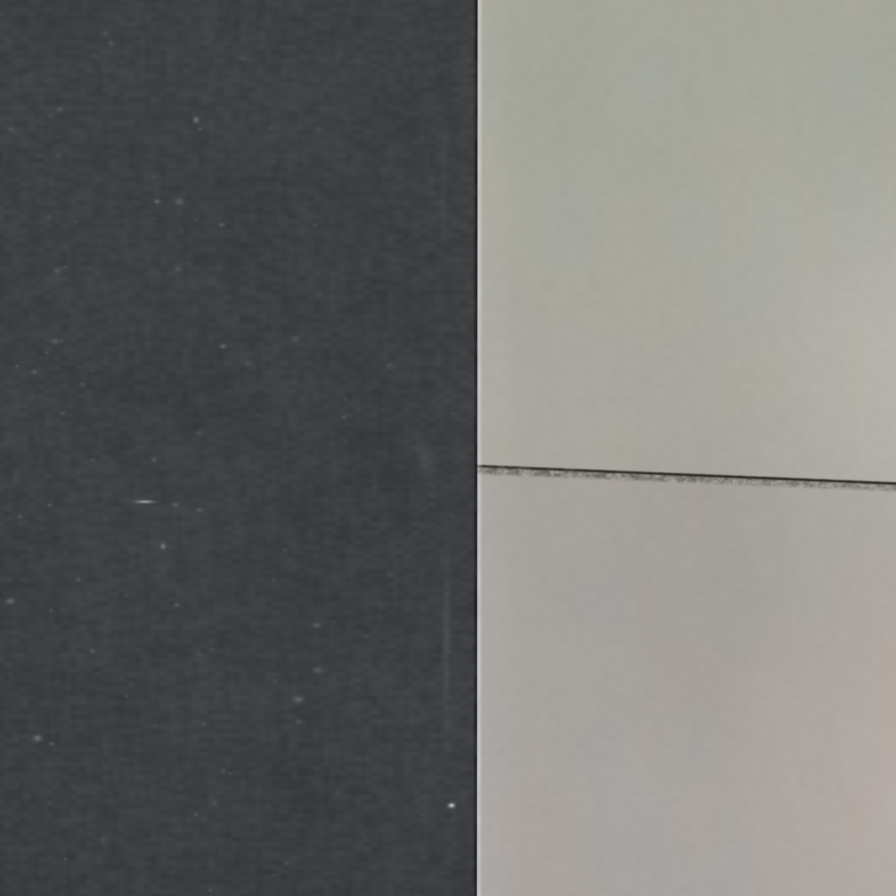
Give the GLSL for this texture, as a Shadertoy shader.

```glsl
// Dark slate panel beside two pale tiles parted by a thin, slightly sloping seam.

float hash(vec2 p) {
    return fract(sin(dot(p, vec2(127.1, 311.7))) * 43758.5453);
}

float noise(vec2 p) {
    vec2 i = floor(p), f = fract(p);
    f = f * f * (3.0 - 2.0 * f);
    return mix(mix(hash(i), hash(i + vec2(1, 0)), f.x),
               mix(hash(i + vec2(0, 1)), hash(i + vec2(1, 1)), f.x), f.y);
}

float fbm(vec2 p) {
    float sum = 0.0, amp = 0.5;
    for (int i = 0; i < 4; i++) {
        sum += amp * noise(p);
        p = p * 2.03 + 17.0;
        amp *= 0.5;
    }
    return sum;
}

// Soft elliptical spot
float spot(vec2 p, vec2 centre, vec2 radius) {
    vec2 d = (p - centre) / radius;
    return exp(-dot(d, d));
}

// Sparse dust, one candidate per grid cell
float dust(vec2 p, float cells, float density) {
    vec2 cell = floor(p * cells), f = fract(p * cells);
    vec2 centre = 0.3 + 0.4 * vec2(hash(cell + 3.1), hash(cell + 8.7));
    float size = mix(0.08, 0.14, hash(cell + 5.3));
    return step(1.0 - density, hash(cell)) * hash(cell + 1.9)
         * spot(f, centre, vec2(size * 1.3, size));
}

vec3 slate(vec2 p) {
    vec3 col = mix(vec3(0.236, 0.246, 0.256), vec3(0.246, 0.254, 0.262), p.y);
    col += 0.035 * (fbm(p * 9.0) - 0.47);
    col += 0.032 * (noise(p * vec2(110, 190)) - 0.5);
    col += 0.018 * (noise(p * vec2(170, 45)) - 0.5);
    col += 0.014 * (noise(p * vec2(40, 150) + 9.0) - 0.5);

    // Dust thins out toward the right and the top
    float fade = (1.0 - 0.7 * smoothstep(0.2, 0.5, p.x)) * (1.0 - 0.4 * p.y);
    col += fade * (0.2 * dust(p, 38.0, 0.06) + 0.12 * dust(p + 0.37, 60.0, 0.06));
    col += 0.32 * spot(p, vec2(0.162, 0.440), vec2(0.009, 0.0018));
    col += 0.48 * spot(p, vec2(0.504, 0.101), vec2(0.0035, 0.0025));
    col += 0.2 * spot(p, vec2(0.182, 0.390), vec2(0.003));
    col += 0.17 * spot(p, vec2(0.219, 0.866), vec2(0.003));

    // Faint vertical scuffs
    col += 0.05 * spot(p, vec2(0.474 - 0.25 * (p.y - 0.49), 0.49), vec2(0.008, 0.028));
    col += 0.045 * spot(p, vec2(0.498, 0.28), vec2(0.004, 0.08));
    col += 0.025 * spot(p, vec2(0.495, 0.82), vec2(0.004, 0.07));
    return col;
}

vec3 tile(vec2 p, float below) {
    vec3 upper = mix(vec3(0.657, 0.652, 0.62), vec3(0.645, 0.651, 0.605),
                     smoothstep(0.5, 0.95, p.y));
    vec3 lower = mix(vec3(0.66, 0.642, 0.625), vec3(0.65, 0.635, 0.612),
                     smoothstep(0.0, 0.45, p.y));
    vec3 col = mix(upper, lower, below);

    // Broad reflections near the right side, a dim patch below the seam
    col += vec3(0.055, 0.05, 0.055) * spot(p, vec2(1.02, 0.63), vec2(0.17, 0.19));
    col += vec3(0.05, 0.03, 0.027) * spot(p, vec2(1.02, 0.14), vec2(0.16, 0.25));
    col -= 0.018 * spot(p, vec2(0.8, 0.33), vec2(0.08, 0.2));
    col += vec3(0.018, 0.016, 0.02) * (1.0 - smoothstep(0.54, 0.59, p.x));

    // Gentle brightness and hue mottling
    col += 0.02 * (fbm(p * vec2(14, 9)) - 0.47);
    col += vec3(0.012, -0.002, -0.012) * (noise(p * vec2(22, 12) + 4.0) - 0.5);
    return col + 0.012 * (noise(p * 130.0) - 0.5);
}

void mainImage(out vec4 fragColor, in vec2 fragCoord) {
    vec2 p = fragCoord / iResolution.xy;
    float px = 1.0 / iResolution.y;

    // Signed distances to the panel edge and to the top of the seam
    float edge = p.x - 0.5322 - 0.0008 * p.y;
    float along = clamp((p.x - 0.533) / 0.467, 0.0, 1.0);
    float depth = 0.4815 - 0.0195 * along - p.y;

    vec3 pale = tile(p, smoothstep(-px, px, depth - 0.005));

    // Gritty seam floor, then its crisp shadow line
    float seam = smoothstep(-px, px, depth) * (1.0 - smoothstep(0.007, 0.013, depth));
    float grit = 0.6 * noise(p * vec2(190, 260)) + 0.4 * noise(p * vec2(420, 380));
    vec3 floorColor = vec3(0.49, 0.475, 0.45) + 0.42 * (grit - 0.5);
    pale = mix(pale, floorColor, seam * mix(0.85, 0.65, along));
    float shadow = exp(-pow((depth - 0.0018) / 0.0016, 2.0));
    float broken = mix(0.55 + 0.4 * noise(vec2(p.x * 150.0, 3.0)), 0.95, smoothstep(0.0, 0.5, along));
    pale = mix(pale, vec3(0.17, 0.165, 0.15), shadow * broken);

    // Light rim on the pale side, thin uneven dark lip on the slate side
    float rim = exp(-pow((edge - 0.0022) / 0.0024, 2.0)) * (1.0 - 0.6 * seam);
    pale = mix(pale, vec3(0.79, 0.78, 0.785), rim * (0.7 + 0.25 * noise(vec2(p.y * 60.0, 5.0))));
    float lip = exp(-pow((edge + 0.001) / 0.0024, 2.0));
    vec3 dark = slate(p) * (1.0 - lip * (0.3 + 0.25 * noise(vec2(p.y * 80.0, 2.0))));

    fragColor = vec4(mix(dark, pale, smoothstep(-px, px, edge)), 1.0);
}
```
